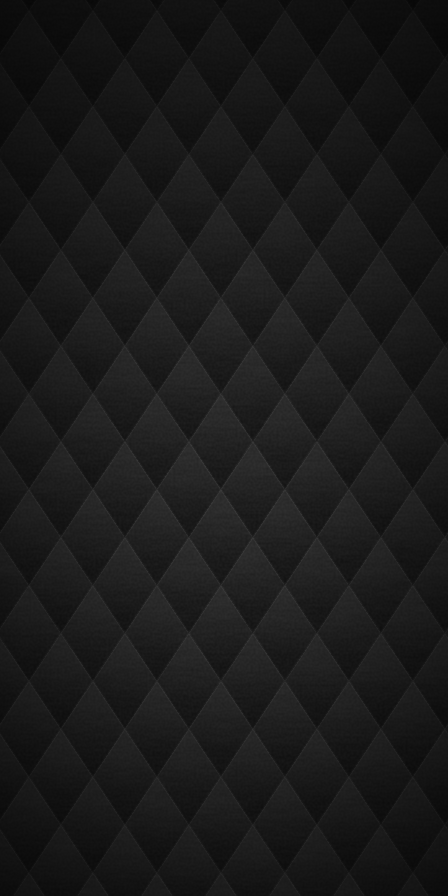
This pattern is drawn by a Shadertoy shader. Its source:

```glsl
// Charcoal harlequin diamonds, each shaded top to bottom, with fine grain and a soft vignette.

vec2 hashGradient(vec2 cell) {
    vec3 h = fract(cell.xyx * vec3(0.1031, 0.1030, 0.0973));
    h += dot(h, h.yzx + 33.33);
    float angle = 6.2832 * fract((h.x + h.y) * h.z);
    return vec2(cos(angle), sin(angle));
}

float gradientNoise(vec2 p) {
    vec2 i = floor(p), f = fract(p);
    vec2 w = f * f * f * (f * (f * 6.0 - 15.0) + 10.0);
    float a = dot(hashGradient(i), f);
    float b = dot(hashGradient(i + vec2(1, 0)), f - vec2(1, 0));
    float c = dot(hashGradient(i + vec2(0, 1)), f - vec2(0, 1));
    float d = dot(hashGradient(i + 1.0), f - 1.0);
    return mix(mix(a, b, w.x), mix(c, d, w.x), w.y);
}

void mainImage(out vec4 fragColor, in vec2 fragCoord) {
    vec2 p = fragCoord / iResolution.y;
    float pixel = 1.0 / iResolution.y;

    // Diagonal lattice: seven diamonds across, measured downward from a vertex
    vec2 q = vec2(p.x - 0.2465, 0.5607 - p.y) * vec2(14.0, 9.354);
    vec2 diagonal = vec2(q.y + q.x, q.y - q.x);
    vec2 cell = fract(diagonal);

    // Distance to the nearest seam, in canvas heights
    vec2 toSeam = min(cell, 1.0 - cell) / length(vec2(14.0, 9.354));
    float seamDistance = min(toSeam.x, toSeam.y);

    // Each diamond fades from a light top to a dark bottom
    float descent = 0.5 * (cell.x + cell.y);
    float shade = mix(0.178, 0.094, smoothstep(0.05, 0.98, descent));

    // Hairline seams
    float seam = 1.0 - smoothstep(0.0, 0.0007 + pixel, seamDistance);
    shade += 0.042 * seam;

    // Fabric grain and faint horizontal streaks
    shade += 0.026 * gradientNoise(p * 347.0);
    shade += 0.014 * gradientNoise(p * vec2(45.0, 290.0) + 17.3);
    shade += 0.008 * gradientNoise(p * vec2(9.0, 85.0) + 41.7);

    // Vignette, brightest a little below the middle
    vec2 offset = (p - vec2(0.25, 0.45)) / vec2(0.25, 0.55);
    shade *= exp(-dot(offset * offset, vec2(0.42, 0.72)));

    fragColor = vec4(vec3(max(shade, 0.0)), 1.0);
}
```
